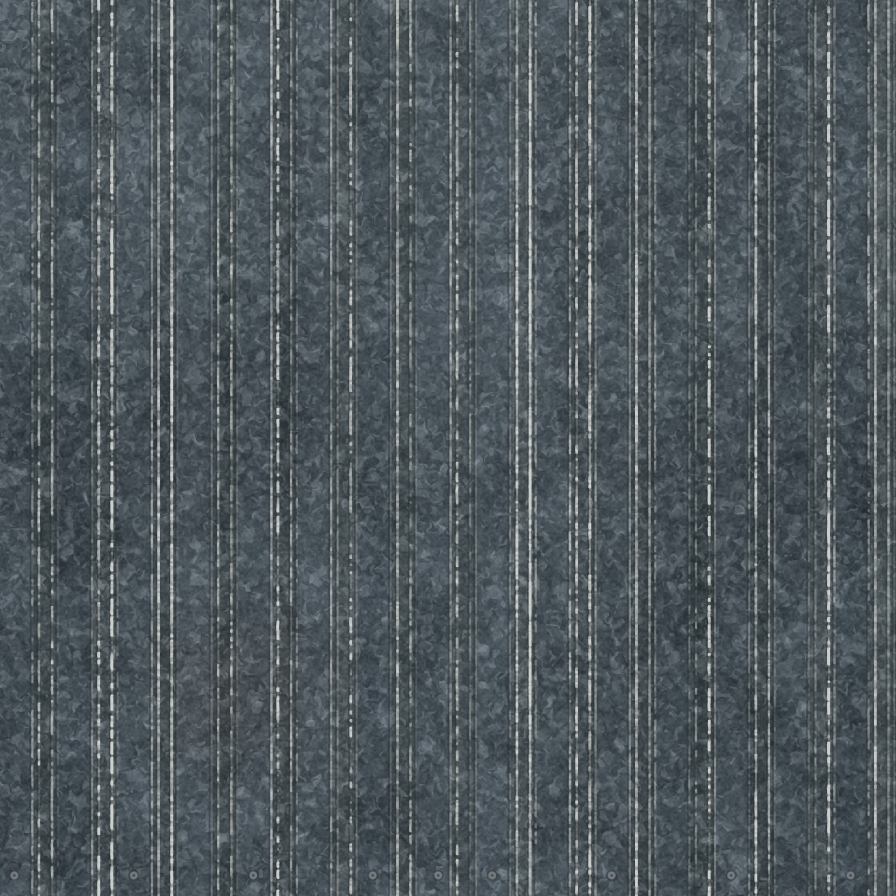
Reproduce this texture procedurally as a Shadertoy shader.

```glsl
// Galvanised roofing sheet: flat pans and raised ribs run down the canvas.
// Periodic cell noise makes the zinc spangle; each rib has four creases whose
// worn, broken highlights vary per repeat. Screws sit along the lower edge.

const float REPEATS = 15.0;
const vec4 CREASES = vec4(0.545, 0.655, 0.875, 0.972);   // places within a repeat
const vec4 CREASE_GAIN = vec4(0.62, 0.95, 1.10, 0.55);   // usual wear of each crease
const float THIN_HALF = 0.0008;
const float WORN_HALF = 0.0017;
const float FINE_CELLS = 230.0;
const float COARSE_CELLS = 112.0;
const float SPANGLE_GAIN = 0.21;
const float CLOUD_GAIN = 0.13;
const float REPEAT_GAIN = 0.035;
const float SCREW_Y = 0.023;
const float SCREW_PHASE = 0.24;
const float SCREW_RADIUS = 0.0044;
const float ODD_SCREW_X = 0.489;

const vec3 ZINC = vec3(0.282, 0.315, 0.334);
const vec3 PAN_TINT = vec3(-0.004, 0.002, 0.010);
const vec3 RIB_TINT = vec3(-0.010, -0.008, -0.012);
const vec3 RUST = vec3(0.320, 0.290, 0.270);
const vec3 BARE_METAL = vec3(0.80, 0.81, 0.80);
const vec3 SHADOW = vec3(0.170, 0.195, 0.210);

float hash(vec2 p) {
    vec3 q = fract(p.xyx * 0.1031);
    q += dot(q, q.yzx + 33.33);
    return fract((q.x + q.y) * q.z);
}

// Value noise that wraps over the canvas; cells gives its frequency.
float noise(vec2 uv, vec2 cells, float seed) {
    vec2 p = uv * cells, i = floor(p), f = fract(p);
    f = f * f * (3.0 - 2.0 * f);
    vec2 a = mod(i, cells) + seed, b = mod(i + 1.0, cells) + seed;
    return mix(mix(hash(a), hash(vec2(b.x, a.y)), f.x),
               mix(hash(vec2(a.x, b.y)), hash(b), f.x), f.y);
}

// Crystal flakes: one random tone per scattered cell, softly joined.
float spangle(vec2 uv, float cells, float seed) {
    vec2 p = uv * cells, i = floor(p);
    float total = 0.0, weights = 0.0;
    for (int y = -1; y <= 1; y++)
    for (int x = -1; x <= 1; x++) {
        vec2 cell = i + vec2(x, y);
        vec2 id = mod(cell, cells) + seed;
        vec2 d = cell + vec2(hash(id + 17.0), hash(id + 59.0)) - p;
        float w = exp(-9.0 * dot(d, d));
        total += w * hash(id);
        weights += w;
    }
    return total / weights;
}

// Share of a pixel covered by a vertical line.
float lineCover(float d, float halfWidth, float px) {
    return max(0.0, min(halfWidth, d + 0.5 * px) - max(-halfWidth, d - 0.5 * px)) / px;
}

// Small round screw head with a dark rim and a dark centre.
vec3 addScrew(vec3 color, vec2 d, float px) {
    float r = length(d);
    float rim = 1.0 - smoothstep(-px, px, r - SCREW_RADIUS * 1.35);
    float head = 1.0 - smoothstep(-px, px, r - SCREW_RADIUS);
    float slot = 1.0 - smoothstep(-px, px, r - SCREW_RADIUS * 0.35);
    color = mix(color, SHADOW, 0.5 * rim);
    color = mix(color, vec3(0.50, 0.53, 0.54), 0.85 * head);
    return mix(color, SHADOW, 0.6 * slot);
}

void mainImage(out vec4 fragColor, in vec2 fragCoord) {
    vec2 uv = fragCoord / iResolution.xy;
    float px = 1.0 / iResolution.x;
    float phase = fract(uv.x * REPEATS);

    // Pans are slightly bluer, ribs slightly darker; tone drifts between them
    float soft = px * REPEATS;
    float rib = smoothstep(-soft, soft, phase - CREASES.x)
              * (1.0 - smoothstep(-soft, soft, phase - CREASES.w));
    float cloud = noise(uv, vec2(4.0), 3.0) * 0.40 + noise(uv, vec2(11.0), 8.0) * 0.25
                + noise(uv, vec2(30.0), 12.0) * 0.35;
    float strip = hash(vec2(floor(uv.x * REPEATS), 4.0 + rib)) - 0.5;
    vec3 color = ZINC + mix(PAN_TINT * 2.0 * cloud, RIB_TINT, rib);
    color += CLOUD_GAIN * (cloud - 0.5) + REPEAT_GAIN * strip + 0.024 * (uv.y - 0.5);
    color = mix(color, RUST, 0.18 * smoothstep(0.16, 0.0, length(uv - vec2(0.27, 0.23))));

    // Zinc spangle in two sizes, grain and a few pale flakes
    vec2 warp = vec2(noise(uv, vec2(140.0), 21.0), noise(uv, vec2(140.0), 45.0)) - 0.5;
    vec2 q = uv + warp * 0.008;
    float fine = spangle(q, FINE_CELLS, 5.0);
    float coarse = spangle(q, COARSE_CELLS, 31.0);
    float grain = noise(uv, vec2(420.0), 71.0);
    color += SPANGLE_GAIN * (0.36 * fine + 0.32 * coarse + 0.32 * grain - 0.52);
    color += 0.05 * smoothstep(0.72, 0.95, fine) + 0.05 * smoothstep(0.72, 0.95, coarse);

    // Creases: shadow on one side, worn highlight broken along its length
    for (int k = 0; k < 4; k++) {
        float along = uv.x * REPEATS - CREASES[k] + 0.5;
        float id = mod(floor(along), REPEATS);
        float seed = id * 7.0 + float(k) * 131.0;
        float wear = CREASE_GAIN[k] * mix(0.32, 1.0, hash(vec2(seed, 9.0)));
        float chips = noise(uv, vec2(1.0, 230.0), seed) * 0.55
                    + noise(uv, vec2(1.0, 60.0), seed + 3.0) * 0.45;
        float steady = hash(vec2(seed, 77.0));
        float broken = mix(smoothstep(0.34, 0.60, chips), 1.0, 0.65 * steady);
        float fade = 0.55 + 0.45 * noise(uv, vec2(1.0, 7.0), seed + 5.0);
        float speckle = 0.75 + 0.5 * noise(uv, vec2(1.0, 400.0), seed + 8.0);
        float d = (fract(along) - 0.5) / REPEATS + (chips - 0.5) * 0.0014 * (1.0 - steady);
        float halfWidth = mix(THIN_HALF, WORN_HALF, min(1.0, wear * broken));
        float shine = min(1.0, wear * broken * fade * speckle * 1.25);
        color = mix(color, SHADOW, 0.40 * lineCover(d + 0.0024, 0.0009, px));
        color = mix(color, BARE_METAL, shine * lineCover(d, halfWidth, px));

        // Scuffed specks beside the most worn creases
        float scuff = smoothstep(0.60, 0.90, noise(uv, vec2(400.0, 300.0), 13.0));
        float near = smoothstep(0.008, 0.0, abs(d)) * smoothstep(0.70, 0.95, wear);
        color = mix(color, BARE_METAL, 0.30 * scuff * near);
    }

    // Screws in every second pan, plus one stray
    float spacing = 2.0 / REPEATS;
    float screwX = (floor(uv.x / spacing) * 2.0 + SCREW_PHASE) / REPEATS;
    color = addScrew(color, uv - vec2(screwX, SCREW_Y), px);
    color = addScrew(color, uv - vec2(ODD_SCREW_X, SCREW_Y), px);

    fragColor = vec4(clamp(color, 0.0, 1.0), 1.0);
}
```
